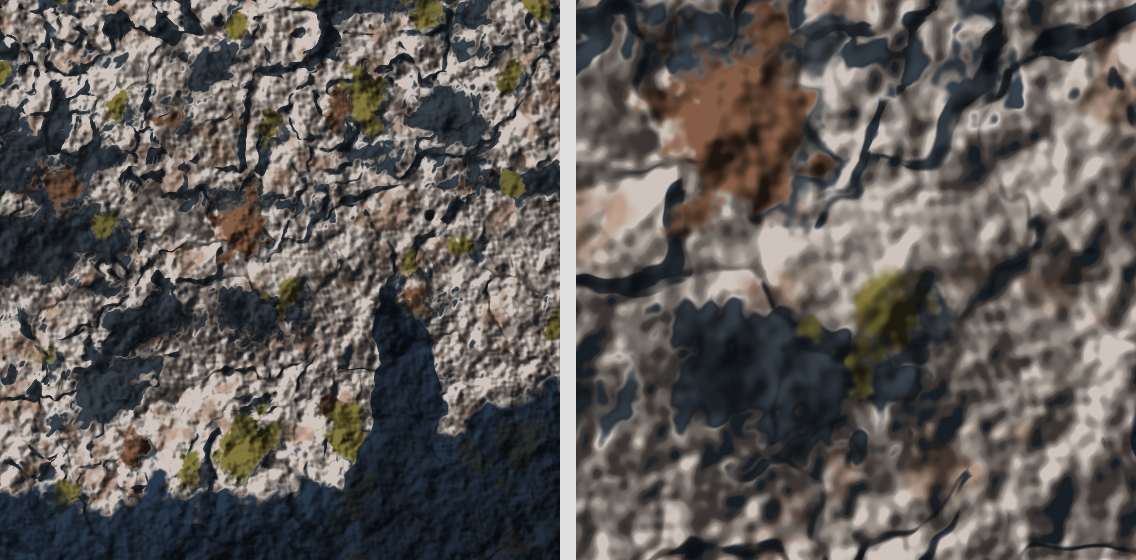
Left: the whole. Right: its middle third, enlarged.
Give the GLSL for this texture, as a WebGL 1 fragment shader.

```glsl
precision highp float;
// Sunlit limestone cliff with scattered shrubs above a deep blue shadow.
// Warped Voronoi boulders cast marched shadows; directional noise relief
// gives the fine grain, and a luminance ramp turns tone into rock colour.
uniform vec2 u_resolution;

const vec2 TO_LIGHT = vec2(-0.8, 0.6);
const float BOULDER_SCALE = 5.5;
const float STONE_SCALE = 14.0;
const float BOULDER_HEIGHT = 0.085;
const float SUN_SLOPE = 1.2;
const float MARCH_STEP = 0.007;
const float GRAIN_SCALE = 22.0;
const float GRAIN_GAIN = 3.0;
const float SHRUB_GRID = 8.0;
const float SHRUB_CHANCE = 0.55;
const vec3 SHADE = vec3(0.09, 0.12, 0.15);
const vec3 UMBER = vec3(0.23, 0.21, 0.20);
const vec3 STONE = vec3(0.42, 0.39, 0.37);
const vec3 LIMESTONE = vec3(0.59, 0.56, 0.53);
const vec3 CHALK = vec3(0.81, 0.77, 0.74);
const vec3 OLIVE = vec3(0.39, 0.36, 0.18);
const vec3 RUST = vec3(0.40, 0.28, 0.21);

float hash(vec2 p) {
  return fract(sin(dot(p, vec2(127.1, 311.7))) * 43758.545);
}

float noise(vec2 p) {
  vec2 i = floor(p), f = fract(p);
  f = f * f * (3.0 - 2.0 * f);
  return mix(mix(hash(i), hash(i + vec2(1.0, 0.0)), f.x),
             mix(hash(i + vec2(0.0, 1.0)), hash(i + 1.0), f.x), f.y);
}

float fbm(vec2 p) {
  float sum = 0.0, amp = 0.46;
  for (int i = 0; i < 4; i++) {
    sum += amp * noise(p);
    p = mat2(1.6, 1.2, -1.2, 1.6) * p + 7.3;
    amp *= 0.6;
  }
  return sum;
}

// Height of a Voronoi block: random plateau falling to zero at its border.
float blocks(vec2 p) {
  vec2 cell = floor(p);
  float near = 9.0, second = 9.0, level = 0.0;
  for (int y = -1; y <= 1; y++)
  for (int x = -1; x <= 1; x++) {
    vec2 id = cell + vec2(float(x), float(y));
    float d = length(id + vec2(hash(id), hash(id + 37.0)) - p);
    if (d < near) { second = near; near = d; level = hash(id + 71.0); }
    else second = min(second, d);
  }
  return (0.15 + 0.85 * level) * smoothstep(0.0, 0.28, second - near);
}

float rockHeight(vec2 p) {
  vec2 warp = vec2(fbm(p * 10.0), fbm(p * 10.0 + 50.0)) - 0.5;
  vec2 q = p + 0.16 * warp;
  q.x -= 0.3 * q.y;
  return 0.66 * blocks(q * BOULDER_SCALE) + 0.34 * blocks(q * STONE_SCALE + 9.0);
}

// Fine grain, slightly stretched along the up-right bedding of the cliff.
float grain(vec2 p) {
  vec2 q = mat2(0.9, 0.35, -0.42, 0.75) * p;
  return fbm(q * GRAIN_SCALE * 1.1);
}

// x: shrub cover, y: random kind of the covering shrub.
vec2 shrubs(vec2 p, float ragged) {
  vec2 cell = floor(p * SHRUB_GRID), best = vec2(0.0);
  for (int y = -1; y <= 1; y++)
  for (int x = -1; x <= 1; x++) {
    vec2 id = cell + vec2(float(x), float(y));
    vec2 centre = (id + vec2(hash(id + 5.0), hash(id + 11.0))) / SHRUB_GRID;
    float size = hash(id + 23.0);
    float radius = mix(0.018, 0.05, size * size);
    float d = length((p - centre) * vec2(1.0, 0.85)) / radius + ragged;
    float cover = (1.0 - smoothstep(0.7, 1.15, d)) * step(hash(id + 31.0), SHRUB_CHANCE);
    if (cover > best.x) best = vec2(cover, hash(id + 43.0));
  }
  return best;
}

vec3 rockColour(float tone) {
  vec3 c = mix(SHADE, UMBER, smoothstep(0.04, 0.19, tone));
  c = mix(c, STONE, smoothstep(0.2, 0.42, tone));
  c = mix(c, LIMESTONE, smoothstep(0.4, 0.58, tone));
  return mix(c, CHALK, smoothstep(0.56, 0.78, tone));
}

void main() {
  vec2 p = gl_FragCoord.xy / u_resolution.y;

  // Cast shadows, strongest among the loose boulders at the upper left.
  float height = rockHeight(p), sunward = height, blocked = 0.0;
  float loose = smoothstep(-0.5, 0.5, p.y - p.x);
  float relief = BOULDER_HEIGHT * mix(0.6, 1.6, loose);
  for (int i = 1; i <= 7; i++) {
    float reach = float(i) * MARCH_STEP;
    float h = rockHeight(p + TO_LIGHT * reach);
    if (i == 2) sunward = h;
    blocked = max(blocked, (h - height) * relief - reach * SUN_SLOPE);
  }
  float shadow = smoothstep(0.0, 0.013, blocked);

  // Rock tone from slopes, weathered patches and broken cracks.
  float fine = grain(p);
  float slope = fine - grain(p + TO_LIGHT * 0.0075);
  float patches = fbm(p * 5.0 + 20.0) - 0.5;
  float crack = smoothstep(0.0, 0.05, abs(fbm(p * vec2(14.0, 9.0) + 3.0) - 0.5));
  crack = mix(1.0, crack, smoothstep(0.4, 0.6, noise(p * 17.0)));
  float tone = 0.6 + GRAIN_GAIN * slope + 0.8 * patches + 0.05 * (loose - 0.5)
             + 0.4 * clamp(height - sunward, -0.5, 0.4);
  tone *= mix(0.7, 1.0, crack) * mix(0.5, 1.0, smoothstep(0.0, 0.22, height));
  vec3 colour = rockColour(tone);
  float stain = smoothstep(0.58, 0.72, fbm(p * 18.0 + 60.0));
  colour = mix(colour, RUST * (0.5 + tone), 0.5 * stain);

  // Dark gullies running across the loose slope.
  float gully = fbm(p * vec2(5.0, 9.0) + vec2(4.0, 31.0)) + 0.1 * (loose - 0.8);
  gully += 0.5 * slope - 0.1 * (height - 0.3);
  shadow = max(shadow, smoothstep(0.6, 0.65, gully));

  // Shrubs and the shade they throw.
  float ragged = 2.8 * (fbm(p * 30.0) - 0.5);
  vec2 shrub = shrubs(p, ragged);
  shadow = max(shadow, 0.9 * shrubs(p + TO_LIGHT * 0.024, ragged).x * (1.0 - shrub.x));
  vec3 leaf = mix(OLIVE, RUST, step(0.86, shrub.y));
  leaf *= clamp(0.9 + 4.0 * slope + 1.5 * (fine - 0.5), 0.3, 1.3);
  colour = mix(colour, leaf, shrub.x);
  shadow *= 1.0 - 0.75 * shrub.x;

  // Great shadow at the foot, with a tall notch right of the middle.
  float jag = fbm(p * 10.0 + 80.0) - 0.5;
  float across = p.x + 0.12 * (fbm(p * 9.0 + 15.0) - 0.5);
  float foot = 0.09 + 0.22 * smoothstep(0.42, 1.0, p.x)
    + 0.28 * smoothstep(0.63, 0.68, across) * (1.0 - smoothstep(0.7, 0.8, across))
    + 0.22 * jag + 0.1 * slope;
  float gloom = 1.0 - smoothstep(-0.012, 0.012, p.y - foot);

  // Skylit rock keeps a faint texture, fading with depth below the edge.
  float depth = smoothstep(0.0, 0.3, foot - p.y);
  float skylight = clamp(0.4 + 1.15 * tone, 0.4, 1.6) * mix(1.12, 0.8, depth);
  vec3 shaded = SHADE * skylight * mix(vec3(1.0), vec3(0.85, 0.98, 1.12), gloom);
  shaded = mix(shaded, colour * 0.42, 0.12 + 0.3 * shrub.x);
  colour = mix(colour, shaded, max(shadow * 0.95, gloom));
  gl_FragColor = vec4(clamp(colour, 0.0, 1.0), 1.0);
}
```
